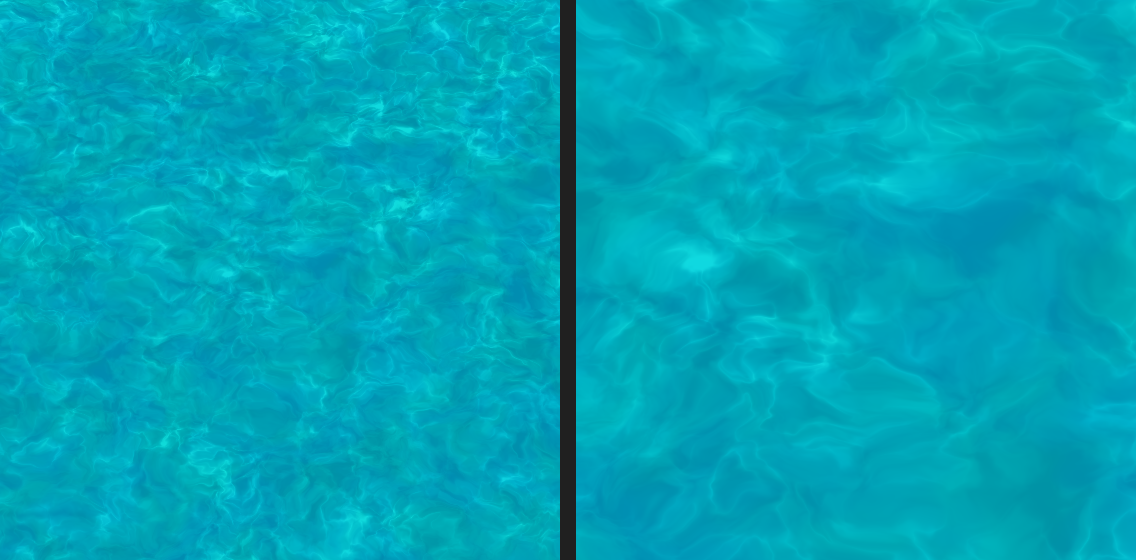
Left: the whole. Right: its middle third, enlarged.
Write a Shadertoy shader that draws this texture.

```glsl
// Sunlit turquoise pool water: warped patches of light and shade, crossed by
// thin bright caustic filaments, folded rings, flat streaks and fine ripples.
// Built from rotated gradient noise, domain warping and a cellular net.

const vec3 DEEP  = vec3(0.00, 0.565, 0.672);
const vec3 WATER = vec3(0.00, 0.645, 0.722);
const vec3 LIGHT = vec3(0.00, 0.715, 0.780);
const vec3 GLINT = vec3(0.06, 0.850, 0.875);
const vec3 GREEN_SHIFT = vec3(0.0, 0.012, -0.022);

const float BASE_TONE = 0.15;
const float BROAD_GAIN = 0.34;
const float PATCH_GAIN = 0.80;
const float FOLD_GAIN = 0.17;
const float FILAMENT_GAIN = 0.55;
const float NET_GAIN = 0.60;
const float STREAK_GAIN = 0.55;
const float RIPPLE_GAIN = 0.85;

const float BROAD_SCALE = 3.5;
const float PATCH_SCALE = 16.0;
const float FOLD_SCALE = 12.0;
const float FILAMENT_SCALE = 13.0;
const float NET_SCALE = 18.0;
const float RIPPLE_SCALE = 36.0;
const vec2 STREAK_SCALE = vec2(13.0, 42.0);
const float WARP = 0.050;
const float FINE_WARP = 0.024;

const float TAU = 6.28319;
const mat2 OCTAVE = mat2(1.6, 1.2, -1.2, 1.6);

float hash(vec2 p) {
    return fract(sin(dot(p, vec2(127.1, 311.7))) * 43758.5453);
}

float cornerSlope(vec2 cell, vec2 offset) {
    float angle = TAU * hash(cell);
    return dot(vec2(cos(angle), sin(angle)), offset);
}

// Gradient noise, roughly -0.7 to 0.7
float noise(vec2 p) {
    vec2 i = floor(p), f = p - i;
    vec2 u = f * f * f * (f * (f * 6.0 - 15.0) + 10.0);
    vec2 e = vec2(1.0, 0.0);
    float low  = mix(cornerSlope(i, f), cornerSlope(i + e, f - e), u.x);
    float high = mix(cornerSlope(i + e.yx, f - e.yx),
                     cornerSlope(i + e.xx, f - e.xx), u.x);
    return mix(low, high, u.y);
}

float fbm(vec2 p) {
    float sum = 0.0, gain = 0.75;
    for (int k = 0; k < 4; k++) {
        sum += gain * noise(p);
        p = OCTAVE * p + 7.3;
        gain *= 0.56;
    }
    return sum;
}

vec2 warpField(vec2 p) {
    return vec2(fbm(p + 3.1), fbm(p + 41.7));
}

// Bright line along the zero contour of the noise
float filament(vec2 p, float sharpness) {
    return exp(-sharpness * abs(noise(p)));
}

// Bright borders between scattered cells
float causticNet(vec2 p) {
    vec2 i = floor(p), f = p - i;
    float nearest = 8.0, second = 8.0;
    for (int y = -1; y <= 1; y++) {
        for (int x = -1; x <= 1; x++) {
            vec2 cell = vec2(x, y);
            vec2 site = vec2(hash(i + cell), hash(i + cell + 17.3));
            float d = length(cell + site - f);
            second = min(second, max(nearest, d));
            nearest = min(nearest, d);
        }
    }
    return exp(-10.0 * (second - nearest));
}

vec3 waterColor(float tone) {
    vec3 color = mix(DEEP, WATER, smoothstep(-0.28, 0.45, tone));
    color = mix(color, LIGHT, smoothstep(0.34, 0.82, tone));
    return mix(color, GLINT, smoothstep(0.70, 1.40, tone));
}

void mainImage(out vec4 fragColor, in vec2 fragCoord) {
    vec2 uv = fragCoord / iResolution.y;

    // Features flatten and shrink towards the far, upper side
    vec2 p = vec2((uv.x - 0.5) * (0.85 + 0.15 * uv.y), uv.y * (1.0 + 0.25 * uv.y)) + 2.0;
    vec2 q = p + WARP * warpField(p * 6.0);
    vec2 r = q + FINE_WARP * warpField(q * 19.0 + 9.0);

    // Soft light and shade
    float tone = BASE_TONE + BROAD_GAIN * fbm(p * BROAD_SCALE + 5.0);
    tone += PATCH_GAIN * fbm(r * PATCH_SCALE);

    // Concentric folds
    float foldMask = smoothstep(-0.2, 0.3, noise(p * 5.0 + 23.0));
    tone += FOLD_GAIN * foldMask * sin(19.0 * noise(q * FOLD_SCALE + 31.0));

    // Broken filaments from coarse to fine
    vec2 s = r * FILAMENT_SCALE;
    float gain = FILAMENT_GAIN;
    for (int k = 0; k < 3; k++) {
        float shift = 13.0 * float(k);
        float mask = smoothstep(-0.2, 0.4, noise(p * 7.0 + 13.0 + shift));
        tone += gain * mask * filament(s + shift + 3.7, 11.0 - 2.0 * float(k));
        s *= 1.75;
        gain *= 0.95;
    }

    // Clear net at the upper right, faint patches elsewhere
    float farSide = smoothstep(0.62, 0.92, uv.y);
    float netMask = max(farSide * smoothstep(0.35, 0.65, uv.x),
                        0.5 * smoothstep(0.1, 0.5, noise(p * 4.0 + 71.0)));
    tone += NET_GAIN * netMask * causticNet(r * NET_SCALE);

    // Flat streaks across the upper middle
    float streakMask = smoothstep(0.38, 0.6, uv.y) * smoothstep(0.95, 0.75, uv.y);
    tone += STREAK_GAIN * streakMask * noise(q * STREAK_SCALE + 47.0);

    // Small ripples, strongest at the upper left, with calmer pools between
    float choppy = smoothstep(-0.35, 0.3, noise(p * 4.5 + 91.0));
    float rippleMask = max(0.25 + 0.5 * choppy,
                           smoothstep(0.5, 0.85, uv.y) * smoothstep(0.75, 0.3, uv.x));
    tone += RIPPLE_GAIN * rippleMask * fbm(r * RIPPLE_SCALE + 19.0);

    // Drift between green and blue water
    float hue = clamp(3.2 * fbm(q * 9.0 + 83.0), -1.0, 1.0);
    fragColor = vec4(clamp(waterColor(tone) + GREEN_SHIFT * hue, 0.0, 1.0), 1.0);
}
```
